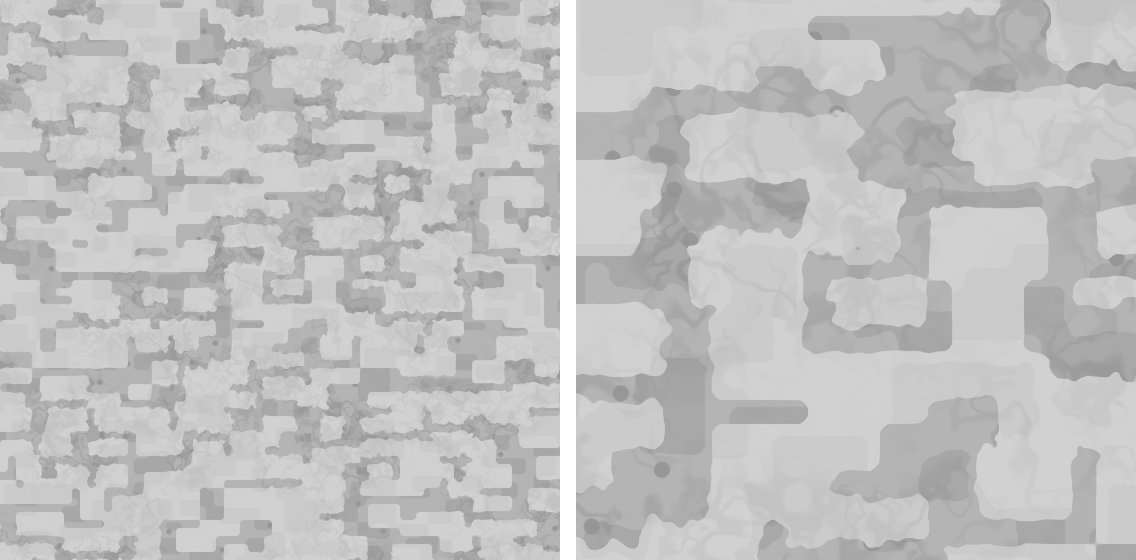
Left: the whole. Right: its middle third, enlarged.
Reproduce this pattern procedurally as a Shadertoy shader.

```glsl
// Grey stepped camouflage: jittered boxes snapped to a square grid merge into
// small blocky islands, with corners rounded by blending between cells. Regional
// roughness frays outlines and adds branching veins; small discs dot the gaps.

const vec3 LIGHT      = vec3(0.818);
const vec3 LIGHT_DIM  = vec3(0.796);
const vec3 GAP        = vec3(0.706);
const vec3 GAP_DARK   = vec3(0.657);
const vec3 DOT_COLOR  = vec3(0.575);
const float CELLS     = 70.0;  // grid cells across the canvas
const float ROUNDING  = 0.7;   // blended part of a cell

float hash(vec2 p) {
    vec3 q = fract(vec3(p.xyx) * 0.1031);
    q += dot(q, q.yzx + 33.33);
    return fract((q.x + q.y) * q.z);
}

vec2 hash2(vec2 p) {
    return vec2(hash(p + 3.1), hash(p + 57.9));
}

float noise(vec2 p) {
    vec2 i = floor(p), f = fract(p);
    f = f * f * (3.0 - 2.0 * f);
    return mix(mix(hash(i), hash(i + vec2(1, 0)), f.x),
               mix(hash(i + vec2(0, 1)), hash(i + vec2(1, 1)), f.x), f.y);
}

vec2 noise2(vec2 p) {
    return vec2(noise(p), noise(p + 71.7)) - 0.5;
}

// 1 when the centre of the cell lies in one of the jittered boxes, one per tile
float cellInside(vec2 cell, vec2 tiles, float size, float seed) {
    vec2 p = (cell + 0.5) / CELLS * tiles + seed;
    vec2 home = floor(p);
    float inside = 0.0;
    for (int y = -1; y <= 1; y++) {
        for (int x = -1; x <= 1; x++) {
            vec2 id = home + vec2(x, y);
            vec2 center = id + 0.1 + 0.8 * hash2(id);
            vec2 extent = size * mix(vec2(0.55, 0.6), vec2(1.2, 1.1), hash2(id + 131.0));
            vec2 gap = abs(p - center) - 0.5 * extent;
            inside = max(inside, step(max(gap.x, gap.y), 0.0));
        }
    }
    return inside;
}

// Antialiased mask of stepped islands with rounded corners
float islands(vec2 uv, vec2 tiles, float size, float seed, float pixel) {
    vec2 p = uv * CELLS - 0.5;
    vec2 i = floor(p);
    vec2 f = clamp((fract(p) - 0.5) / ROUNDING + 0.5, 0.0, 1.0);
    float a = cellInside(i, tiles, size, seed);
    float b = cellInside(i + vec2(1, 0), tiles, size, seed);
    float c = cellInside(i + vec2(0, 1), tiles, size, seed);
    float d = cellInside(i + vec2(1, 1), tiles, size, seed);
    float field = mix(mix(a, b, f.x), mix(c, d, f.x), f.y);
    float soft = min(0.7 * pixel * CELLS / ROUNDING, 0.45);
    return smoothstep(0.5 - soft, 0.5 + soft, field);
}

// Thin lines along the middle level of warped noise, broken at random
float veins(vec2 uv, float freq, float width, float seed) {
    vec2 p = uv * freq + seed;
    p += 1.1 * noise2(p * 0.9 + 5.0) + 0.5 * noise2(p * 2.7);
    p = mat2(0.8, 0.6, -0.6, 0.8) * p;
    float line = 1.0 - smoothstep(0.2 * width, width, abs(noise(p) - 0.5));
    return line * smoothstep(0.2, 0.5, noise(p * 0.8 + 40.0));
}

// Sparse small discs, one candidate per square
float dots(vec2 uv, float count, float share, float radius, float pixel) {
    vec2 id = floor(uv * count);
    vec2 center = (id + 0.2 + 0.6 * hash2(id)) / count;
    float disc = 1.0 - smoothstep(radius - pixel, radius + pixel, length(uv - center));
    return disc * step(hash(id + 91.3), share);
}

void mainImage(out vec4 fragColor, in vec2 fragCoord) {
    float pixel = 1.0 / iResolution.y;
    vec2 uv = fragCoord * pixel;

    // Roughness varies over the canvas and frays the outlines
    float rough = smoothstep(0.25, 0.6, noise(uv * 12.0 + 12.0));
    vec2 frayed = uv + rough * (0.009 * noise2(uv * 85.0)
                              + 0.005 * noise2(uv * 170.0 + 8.0));

    float light = islands(frayed, vec2(13.0, 22.0), 1.0, 7.0, pixel);
    float dim   = islands(frayed + 0.007, vec2(12.0, 18.0), 0.82, 133.0, pixel);
    float dark  = islands(frayed + 0.004, vec2(14.0, 21.0), 0.66, 251.0, pixel);

    // Coarse and fine veins
    float vein = max(veins(uv, 38.0, 0.14, 3.0), 0.8 * veins(uv, 68.0, 0.18, 60.0));
    vein *= mix(0.1, 1.0, rough);

    // Gaps with dark patches, veins and discs
    vec3 gapColor = mix(GAP, GAP_DARK, dark) - 0.055 * vein;
    float disc = dots(uv, 24.0, 0.22, 0.0048, pixel);
    gapColor = mix(gapColor, DOT_COLOR, 0.85 * disc);

    // Light islands on top
    vec3 lightColor = mix(LIGHT, LIGHT_DIM, dim) - 0.036 * vein;

    fragColor = vec4(mix(gapColor, lightColor, light), 1.0);
}
```
